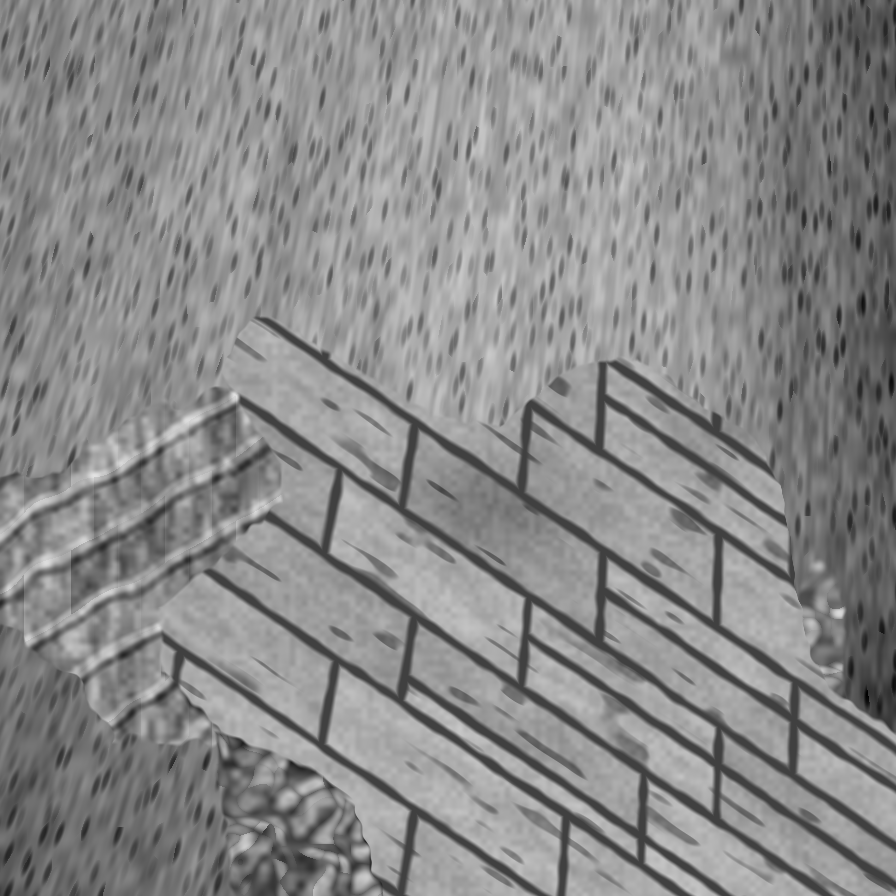
This texture is drawn by a three.js fragment shader. Its source:

```glsl
varying vec2 vUv;

#define COURSE 0.108
#define SLOPE 0.68
#define JOINT 0.0048
#define EDGE 0.003
#define MORTAR 0.25
#define STONE 0.66
#define PLASTER 0.555
#define FLECK 0.27

float hash(vec2 p) {
  p = fract(p * vec2(0.1031, 0.1137));
  p += dot(p, p.yx + 33.33);
  return fract((p.x + p.y) * p.x * 17.3);
}

float noise(vec2 p) {
  vec2 i = floor(p), f = fract(p);
  f = f * f * (3.0 - 2.0 * f);
  return mix(mix(hash(i), hash(i + vec2(1, 0)), f.x),
             mix(hash(i + vec2(0, 1)), hash(i + 1.0), f.x), f.y);
}

// Cellular noise: nearest distance and the value of that cell
vec2 cells(vec2 p) {
  vec2 i = floor(p), best = vec2(9.0, 0.0);
  for (int y = -1; y <= 1; y++)
    for (int x = -1; x <= 1; x++) {
      vec2 c = i + vec2(x, y);
      vec2 seed = c + vec2(hash(c + 7.0), hash(c + 61.0));
      float d = length(p - seed);
      if (d < best.x) best = vec2(d, hash(c + 29.0));
    }
  return best;
}

float ramp(float a, float b, float x) { return clamp((x - a) / (b - a), 0.0, 1.0); }
float cover(float d) { return smoothstep(-EDGE, EDGE, d); }
float glow(vec2 p, vec2 center, vec2 size) {
  vec2 d = (p - center) / size;
  return exp(-dot(d, d));
}

// Outline of the exposed masonry
float wallTop(float x) {
  return 0.583 + 0.063 * sin(1.5708 * ramp(0.247, 0.29, x))
    - 0.112 * ramp(0.30, 0.488, x) - 0.011 * ramp(0.488, 0.56, x)
    + 0.076 * sin(1.5708 * ramp(0.56, 0.68, x)) - 0.087 * ramp(0.71, 0.84, x)
    - 0.052 * ramp(0.84, 0.87, x) - 0.17 * ramp(0.87, 0.898, x)
    - 0.058 * ramp(0.898, 0.925, x) - 0.05 * ramp(0.925, 1.0, x);
}
float wallBottom(float x) {
  return 0.251 - 0.069 * ramp(0.182, 0.247, x) - 0.044 * ramp(0.247, 0.352, x)
    - 0.036 * ramp(0.352, 0.397, x) - 0.12 * ramp(0.397, 0.432, x);
}
float wallLeft(float y) {
  return 0.18 + 0.133 * ramp(0.32, 0.44, y) - 0.066 * ramp(0.48, 0.583, y);
}

float plaster(vec2 p) {
  vec2 q = vec2(p.x - 0.36 * (1.0 - p.x) * p.y, p.y);
  float tone = PLASTER + 0.09 * glow(p, vec2(0.58, 0.66), vec2(0.25, 0.35))
    - 0.21 * smoothstep(0.74, 1.0, p.x) - 0.12 * smoothstep(0.4, 0.15, p.y)
    - 0.05 * smoothstep(0.3, 0.0, p.x);
  tone += 0.10 * (noise(q * vec2(38.0, 5.0)) - 0.5);
  tone += 0.17 * (noise(q * vec2(150.0, 48.0)) - 0.5);
  vec2 c = cells(q * vec2(88.0, 27.0));
  return tone + 0.03 - FLECK * c.y * c.y * smoothstep(0.5, 0.12, c.x);
}

float masonry(vec2 p) {
  p.y += 0.003 * (noise(p * 32.0) - 0.5);
  float s = (1.0 - p.y - SLOPE * p.x - 0.048) / COURSE;
  float row = floor(s), f = s - row;
  float odd = mod(row, 2.0), low = step(2.5, row);
  float width = mix(0.215, 0.262, low);
  float offset = mix(mix(0.156, 0.026, odd), mix(0.105, 0.193, odd), low);

  // Upright joints lean less toward the right
  float lean = mix(0.17, 0.03, smoothstep(0.35, 0.75, p.x));
  float u = (p.x + lean * (f - 0.5) * COURSE - offset) / width;
  float block = floor(u), g = u - block;
  float start = offset + block * width;
  float gap = min(min(f, 1.0 - f) * COURSE * 0.83, min(g, 1.0 - g) * width);

  // Some blocks are split into a thick and a thin slab
  float split = step(0.57, start + 0.06 * row) * step(row, 3.5) * step(0.5, abs(row));
  float cut = mix(0.42, 0.7, step(2.5, row));
  gap = min(gap, mix(1.0, abs(f - cut) * COURSE * 0.83, split));
  float slab = split * step(cut, f);

  vec2 q = vec2(p.x * 0.83 - p.y * 0.56, s * COURSE);
  float tone = STONE + 0.10 * (hash(vec2(block + 5.0 * slab, row) + 19.0) - 0.5);
  tone += 0.09 * (noise(q * vec2(22.0, 70.0)) - 0.5) + 0.08 * (noise(p * 150.0) - 0.5);
  tone -= 0.22 * smoothstep(0.76, 0.9, noise(q * vec2(20.0, 85.0) + 4.0));
  tone -= 0.14 * glow(p, vec2(0.55, 0.43), vec2(0.09, 0.055));
  tone -= 0.13 * glow(p, vec2(0.80, 0.53), vec2(0.06, 0.05));
  float rough = JOINT * (0.75 + 0.5 * noise(p * 60.0));
  return mix(MORTAR, tone, smoothstep(rough - EDGE, rough + EDGE, gap));
}

// Broken side face with slanted bands and upright scratches
float sideFace(vec2 p) {
  float band = (1.0 - p.y + 0.58 * p.x - 0.592) / 0.07 + 0.25 * (noise(p * 25.0) - 0.5);
  float f = fract(band);
  float tone = 0.52 + 0.34 * (noise(p * vec2(95.0, 32.0)) - 0.5);
  tone += 0.18 * (noise(p * 130.0) - 0.5);
  tone += 0.16 * (hash(vec2(floor(p.x * 19.0 + floor(band) * 0.5), floor(band)) + 11.0) - 0.5);
  return tone + 0.16 * smoothstep(0.16, 0.04, min(f, 1.0 - f))
    - 0.18 * smoothstep(0.12, 0.0, abs(f - 0.2));
}

float rubble(vec2 p) {
  vec2 c = cells(p * 42.0 + 2.0 * noise(p * 30.0));
  return 0.17 + 0.42 * c.y * smoothstep(0.75, 0.15, c.x) + 0.28 * noise(p * 95.0);
}

void main() {
  vec2 p = vUv;
  vec2 r = p + 0.007 * (vec2(noise(p * 75.0), noise(p * 75.0 + 40.0)) - 0.5);
  float tone = plaster(p);

  // Left side face
  vec2 e = p + 0.025 * (vec2(noise(p * 55.0), noise(p * 55.0 + 9.0)) - 0.5);
  float top = 0.47 + 0.055 * ramp(0.05, 0.13, e.x) + 0.045 * ramp(0.13, 0.247, e.x);
  float base = 0.297 - 0.039 * ramp(0.0, 0.078, e.x) - 0.09 * ramp(0.078, 0.13, e.x);
  float side = min(min(top - e.y, e.y - base), 0.318 - e.x);
  tone = mix(tone, sideFace(p), cover(side));

  // Loose stones below and at the right edge
  float hollow = min(min(0.18 - r.y, r.x - 0.262 + 0.13 * r.y), 0.435 - r.x);
  tone = mix(tone, rubble(p), cover(hollow));
  float chip = 1.0 - length((r - vec2(0.915, 0.285)) / vec2(0.028, 0.085));
  tone = mix(tone, rubble(p) + 0.1, cover(chip * 0.03));

  // Wall face with a thin shadow along its lower rim
  float wall = min(min(wallTop(r.x) - r.y, r.y - wallBottom(r.x)), r.x - wallLeft(r.y));
  float rim = smoothstep(0.012, 0.0, abs(r.y - wallBottom(r.x))) * step(0.18, p.x) * step(p.x, 0.44);
  tone = mix(tone - 0.15 * rim, masonry(p), cover(wall));

  gl_FragColor = vec4(vec3(clamp(tone, 0.0, 1.0)), 1.0);
}
```
